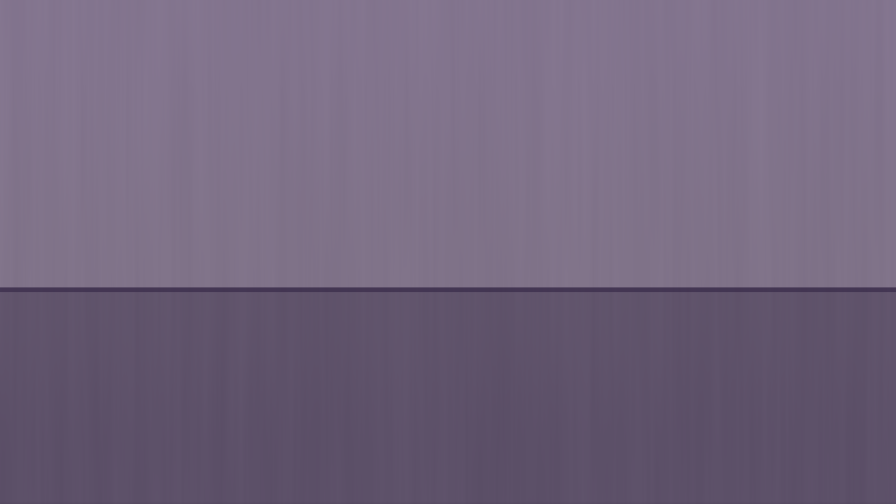
Give the GLSL for this background, as a Shadertoy shader.

```glsl
// Brushed mauve wall above a darker plum panel, parted by a thin dark rail.

float hash(vec2 p) {
    vec3 q = fract(vec3(p.xyx) * 0.1031);
    q += dot(q, q.yzx + 33.33);
    return fract((q.x + q.y) * q.z);
}

float valueNoise(vec2 p) {
    vec2 cell = floor(p), f = fract(p);
    f = f * f * (3.0 - 2.0 * f);
    return mix(mix(hash(cell), hash(cell + vec2(1, 0)), f.x),
               mix(hash(cell + vec2(0, 1)), hash(cell + vec2(1, 1)), f.x), f.y);
}

// Long vertical fibres at several widths, centred on zero
float brushedGrain(vec2 uv) {
    float grain = 0.0, weight = 0.5;
    vec2 scale = vec2(45.0, 1.5);
    for (int i = 0; i < 4; i++) {
        grain += weight * (valueNoise(uv * scale + float(i) * 17.3) - 0.5);
        scale *= vec2(2.1, 1.5);
        weight *= 0.8;
    }
    return grain;
}

void mainImage(out vec4 fragColor, in vec2 fragCoord) {
    vec2 uv = fragCoord / iResolution.xy;
    float edge = 0.5 / iResolution.y;
    float grain = brushedGrain(uv);

    // Wall and panel, each with a faint vertical gradient
    vec3 wall = mix(vec3(0.500, 0.449, 0.536), vec3(0.511, 0.455, 0.556),
                    smoothstep(0.43, 1.0, uv.y));
    vec3 panel = mix(vec3(0.362, 0.314, 0.409), vec3(0.376, 0.327, 0.420),
                     smoothstep(0.1, 0.42, uv.y));
    vec3 color = mix(panel, wall, smoothstep(-edge, edge, uv.y - 0.425));
    color += 0.022 * grain;

    // Dark rail, with a slight shade along the bottom border
    float rail = 1.0 - smoothstep(-edge, edge, abs(uv.y - 0.425) - 0.0047);
    color = mix(color, vec3(0.265, 0.212, 0.325) + 0.008 * grain, rail);
    color *= 1.0 - 0.05 * (1.0 - smoothstep(0.0, 0.006, uv.y));

    fragColor = vec4(color, 1.0);
}
```
